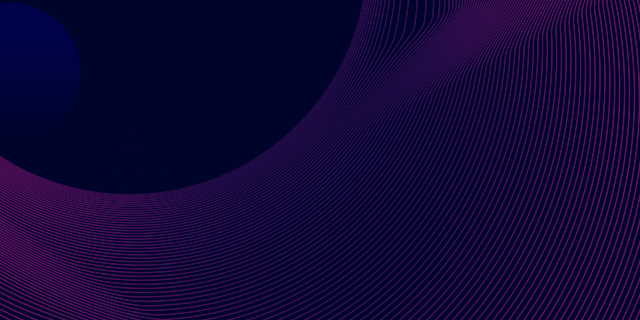
Reproduce this background procedurally as a WebGL 1 fragment shader.

```glsl
precision highp float;

uniform vec2 u_resolution;

float hash(vec2 p) {
  return fract(sin(dot(p, vec2(127.1, 311.7))) * 43758.5453);
}

// Level of a family of circles that grow while their centre drifts; zero on the rim
float drift(vec2 p) {
  const float radius = 0.741;
  vec2 q = p - vec2(0.404, 1.137);
  vec2 v = vec2(0.25, -0.65);
  float a = 1.0 - dot(v, v);
  float b = radius + dot(q, v);
  float c = dot(q, q) - radius * radius;
  return (sqrt(max(b * b + a * c, 0.0)) - b) / a;
}

// Line number: the drifting circles, bent by two folds and packed near the rim
float lineIndex(vec2 p) {
  float t = drift(p);
  float upper = dot(p - vec2(1.4, 0.86), vec2(-0.464, 0.886));
  float lower = dot(p - vec2(0.17, 0.11), vec2(-0.54, -0.84));
  float bend = smoothstep(-0.12, 0.1, upper) * smoothstep(0.8, 1.15, p.x);
  float level = t - 0.13 * bend * smoothstep(0.0, 0.25, t);
  level += 0.06 * smoothstep(-0.1, 0.1, lower);
  return 80.0 * level + 25.0 * (1.0 - exp(-8.0 * level));
}

// Line coverage, fading to its mean where lines are finer than pixels
float lines(vec2 p, float px) {
  float n = lineIndex(p);
  vec2 slope = vec2(lineIndex(p + vec2(px, 0.0)), lineIndex(p + vec2(0.0, px))) - n;
  float density = max(length(slope) / px, 1.0);
  float halfWidth = 0.0024;
  float dist = abs(fract(n) - 0.5) / density;
  float sharp = 1.0 - smoothstep(halfWidth - 0.5 * px, halfWidth + 0.5 * px, dist);
  float mean = min(2.0 * halfWidth * density, 0.75);
  return mix(sharp, mean, smoothstep(0.35, 0.7, density * px));
}

// Staggered grid of faint dots with random strength
float dots(vec2 p, float px) {
  vec2 g = p / 0.04;
  float row = floor(g.y);
  g.x += 0.5 * mod(row, 2.0);
  float d = length(fract(g) - 0.5) * 0.04;
  float patchFade = 1.0 - smoothstep(0.06, 0.15, length(p - vec2(0.44, 0.49)));
  float strength = smoothstep(0.4, 1.0, hash(vec2(floor(g.x), row)));
  return (1.0 - smoothstep(0.004 - px, 0.004 + px, d)) * strength * patchFade;
}

void main() {
  float px = 1.0 / u_resolution.y;
  vec2 p = gl_FragCoord.xy * px;
  vec3 navy = vec2(0.0, 0.165).xxy + vec3(0.0, 0.014, 0.0);
  vec3 color = navy;

  // Blue disc, fading downwards
  float disc = length(p - vec2(0.031, 0.771)) - 0.221;
  float discFade = smoothstep(0.5, 0.95, p.y);
  color = mix(color, vec3(0.0, 0.008, 0.29), discFade * (1.0 - smoothstep(-px, px, disc)));
  color = mix(color, vec3(0.02, 0.01, 0.3), 0.6 * dots(p, px));

  // Wave of lines, pinker towards the far corners
  float pink = smoothstep(0.2, 1.15, length((p - vec2(0.95, 0.62)) * vec2(1.0, 0.9)));
  vec3 lineColor = mix(vec3(0.15, 0.05, 0.3), vec3(0.38, 0.06, 0.37), pink);
  float outside = smoothstep(0.0, px, drift(p));
  color = mix(color, lineColor, lines(p, px) * outside);

  gl_FragColor = vec4(color, 1.0);
}
```
